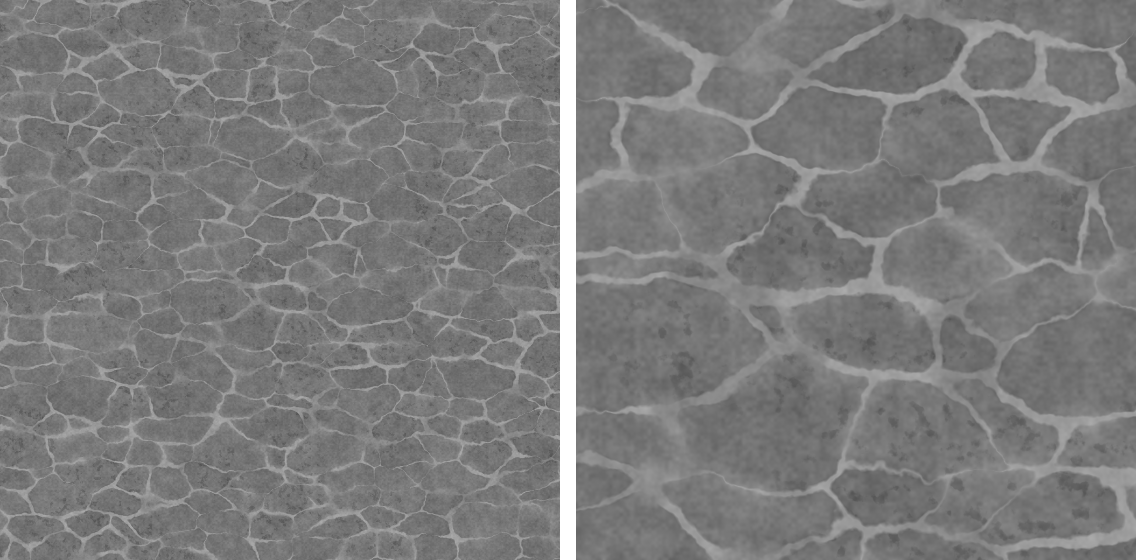
Left: the whole. Right: its middle third, enlarged.
A Shadertoy shader for this texture map:

```glsl
// Grey rubble wall: irregular flat stones set in pale mortar.
// A weighted Voronoi diagram lays out stones of mixed size; the smoothed
// distance to their borders gives the joints, layered noise the weathering.

float hash(vec2 p) {
    return fract(sin(dot(p, vec2(127.1, 311.7))) * 43758.5453);
}

float noise(vec2 p) {
    vec2 i = floor(p), f = fract(p);
    f = f * f * (3.0 - 2.0 * f);
    return mix(mix(hash(i), hash(i + vec2(1, 0)), f.x),
               mix(hash(i + vec2(0, 1)), hash(i + vec2(1, 1)), f.x), f.y);
}

float fbm(vec2 p) {
    float sum = 0.0, amp = 0.53;
    for (int i = 0; i < 4; i++) {
        sum += amp * noise(p);
        p = mat2(1.6, 1.2, -1.2, 1.6) * p + 7.3;
        amp *= 0.5;
    }
    return sum;
}

// Stone centre (xy) and size weight (z) for one grid cell
vec3 stoneSeed(vec2 cell) {
    float size = hash(cell + 41.7);
    vec2 jitter = vec2(hash(cell), hash(cell + 17.3)) - 0.5;
    float shift = 0.5 * mod(cell.y, 2.0);
    float weight = 0.5 * size + 0.4 * smoothstep(0.8, 0.95, size);
    return vec3(cell + 0.5 + jitter * vec2(0.95, 0.6) + vec2(shift, 0.0), weight);
}

// Returns rounded distance to the stone border (x) and a stone tone (y)
vec2 stones(vec2 uv) {
    const vec2 grid = vec2(13.0, 23.0);
    vec2 p = uv * grid, home = floor(p), owner = home;
    vec3 nearest = vec3(0.0);
    float best = 1e3;
    for (int y = -2; y <= 2; y++)
    for (int x = -2; x <= 2; x++) {
        vec2 cell = home + vec2(x, y);
        vec3 s = stoneSeed(cell);
        float power = dot(p - s.xy, p - s.xy) - s.z;
        if (power < best) { best = power; nearest = s; owner = cell; }
    }
    // Soft minimum over all border lines, measured in canvas units
    float sum = 1e-9;
    for (int y = -2; y <= 2; y++)
    for (int x = -2; x <= 2; x++) {
        vec2 cell = home + vec2(x, y);
        if (cell == owner) continue;
        vec3 s = stoneSeed(cell);
        float power = dot(p - s.xy, p - s.xy) - s.z;
        float d = 0.5 * (power - best) / length((s.xy - nearest.xy) * grid);
        sum += exp(-420.0 * d);
    }
    return vec2(-log(sum) / 420.0, hash(owner + 83.1));
}

void mainImage(out vec4 fragColor, in vec2 fragCoord) {
    vec2 uv = fragCoord / iResolution.y;

    // Bend the joints, then roughen them
    vec2 bend = vec2(noise(uv * 20.0), noise(uv * 20.0 + 31.0)) - 0.5;
    vec2 rough = vec2(fbm(uv * 70.0), fbm(uv * 70.0 + 57.0)) - 0.5;
    vec2 stone = stones(uv + 0.018 * bend + 0.011 * rough);

    // Joint width varies from closed to broad
    float gap = -0.0009 + 0.0050 * noise(uv * 26.0 + 5.0);
    float inside = stone.x - gap;
    float soft = 0.0009 + 0.4 / iResolution.y;
    float mortarMask = 1.0 - smoothstep(-soft, soft, inside);

    float patches = fbm(uv * 22.0 + 13.0);
    float mottle = fbm(uv * 75.0) - 0.5;
    float grain = noise(uv * 300.0) + 0.6 * noise(uv * 480.0 + 9.0) - 0.8;

    // Stone face: own tone, mottling and fine grain
    float face = 0.443 + 0.028 * stone.y + 0.05 * (patches - 0.5)
               + 0.10 * mottle + 0.055 * grain;

    // Dark pits gathered in weathered areas
    float pits = smoothstep(0.58, 0.74, fbm(uv * 130.0 + 91.0));
    face -= 0.07 * pits * smoothstep(0.4, 0.65, noise(uv * 13.0 + 70.0));

    // Shaded rim, and mortar dust smeared over some edges
    float rim = max(inside, 0.0);
    face -= 0.035 * exp(-rim * 600.0);
    face += 0.09 * exp(-rim * 230.0) * smoothstep(0.4, 0.75, noise(uv * 34.0 + 47.0));

    // Pale mortar, dulled along dirty stretches
    float dirt = smoothstep(0.45, 0.75, noise(uv * 30.0 + 23.0));
    float mortar = 0.615 - 0.08 * dirt + 0.10 * mottle + 0.05 * grain;

    fragColor = vec4(vec3(mix(face, mortar, mortarMask)), 1.0);
}
```
